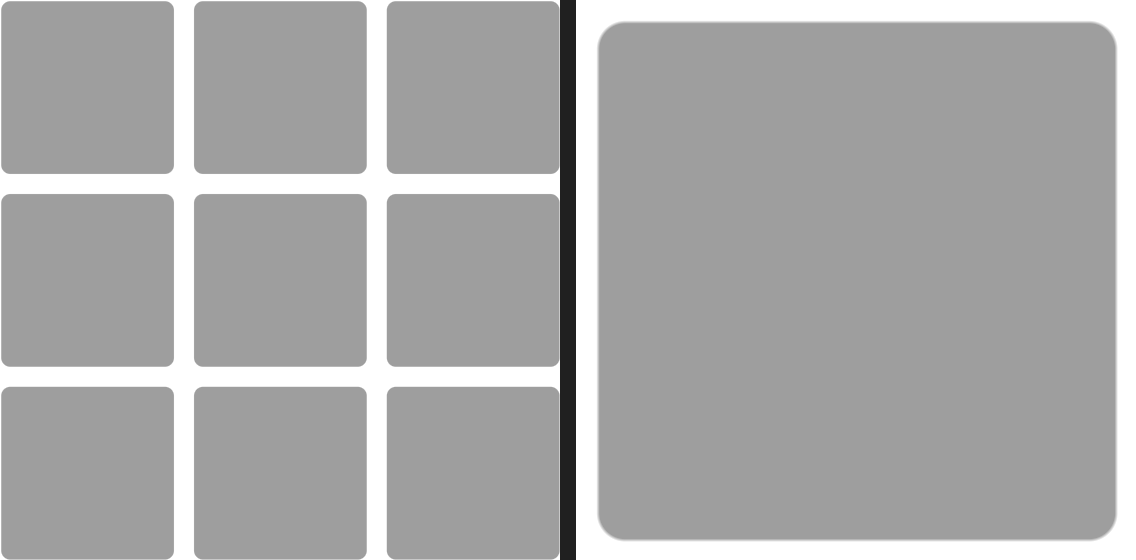
Left: the whole. Right: its middle third, enlarged.
Give the GLSL for this pattern, as a WebGL 2 fragment shader.

```glsl
#version 300 es
precision highp float;
// A three by three grid of flat grey rounded squares on white.
// Each point is folded into its nearest cell, then shaded by the
// signed distance to one rounded square.

#define TILES 3.0
#define PITCH 0.3443
#define TILE_SIZE 0.3085
#define CORNER_RADIUS 0.0162
#define GRID_CENTER vec2(0.5007, 0.4993)
#define EDGE_SOFTNESS 0.002
#define TILE_COLOR vec3(0.62)
#define GAP_COLOR vec3(1.0)

uniform vec2 u_resolution;
out vec4 fragColor;

// Signed distance to a rounded square centred on the origin
float roundedSquare(vec2 p, float halfSize, float radius) {
    vec2 q = abs(p) - halfSize + radius;
    return length(max(q, 0.0)) + min(max(q.x, q.y), 0.0) - radius;
}

// Offset from the centre of the nearest tile in the grid
vec2 foldToTile(vec2 p) {
    float outermost = 0.5 * (TILES - 1.0);
    vec2 cell = floor(p / PITCH + 0.5 * TILES) - outermost;
    return p - PITCH * clamp(cell, -outermost, outermost);
}

void main() {
    vec2 uv = gl_FragCoord.xy / u_resolution;
    float dist = roundedSquare(foldToTile(uv - GRID_CENTER), 0.5 * TILE_SIZE, CORNER_RADIUS);

    // Soft edge, never narrower than one pixel
    float edge = max(EDGE_SOFTNESS, 1.0 / min(u_resolution.x, u_resolution.y));
    float coverage = clamp(0.5 - dist / edge, 0.0, 1.0);

    fragColor = vec4(mix(GAP_COLOR, TILE_COLOR, coverage), 1.0);
}
```
